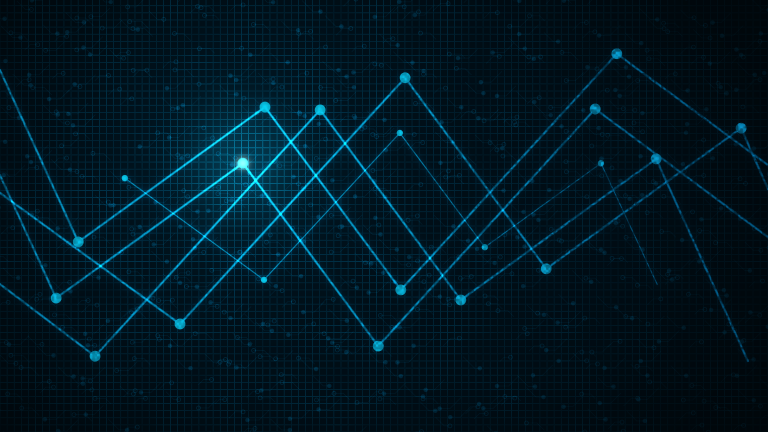
Give the GLSL for this background, as a Shadertoy shader.

```glsl
// Dark circuit board under a fine grid, lit by a teal glow left of centre.
// Five zigzag data lines with round nodes cross it, drawn as distance fields
// in a space 16 units wide and 9 high; hashes scatter the circuit traces.

const vec2 GLOW_CENTER = vec2(5.06, 5.6);

float hash(vec2 p) {
    vec3 q = fract(vec3(p.xyx) * 0.1031);
    q += dot(q, q.yzx + 33.33);
    return fract((q.x + q.y) * q.z);
}

float noise(vec2 p) {
    vec2 i = floor(p), f = fract(p);
    f = f * f * (3.0 - 2.0 * f);
    return mix(mix(hash(i), hash(i + vec2(1, 0)), f.x),
               mix(hash(i + vec2(0, 1)), hash(i + vec2(1, 1)), f.x), f.y);
}

float segment(vec2 p, vec2 a, vec2 b) {
    vec2 pa = p - a, ba = b - a;
    return length(pa - ba * clamp(dot(pa, ba) / dot(ba, ba), 0.0, 1.0));
}

// Antialiased coverage of a shape from its signed distance
float cover(float d, float px) {
    return clamp(0.5 - d / px, 0.0, 1.0);
}

// Scattered pads, each with a straight lead that bends by 45 degrees
float circuit(vec2 p, float px) {
    float ink = 0.0;
    for (int i = 0; i < 5; i++) {
        float layer = float(i);
        vec2 q = p / 0.85 + layer * vec2(7.37, 3.61);
        vec2 id = floor(q) + layer * 31.0;
        vec2 f = (fract(q) - 0.5) * 0.85;
        float h = hash(id), k = hash(id + 57.0);
        vec2 side = vec2(h < 0.5 ? -1.0 : 1.0, k < 0.5 ? -1.0 : 1.0);
        vec2 pad = -side * vec2(0.10 + 0.22 * k, 0.08 + 0.25 * h);
        vec2 bend = pad + vec2(side.x * (0.1 + 0.15 * h), 0.0);
        vec2 tip = bend + side * (0.08 + 0.16 * k);
        float lead = min(segment(f, pad, bend), segment(f, bend, tip));
        float away = length(f - pad);
        float ring = k > 0.6 ? away - 0.045 : abs(away - 0.04) - 0.008;
        float on = step(0.35, hash(id + 13.0));
        ink += on * (0.4 * cover(lead - 0.006, px) + 0.75 * cover(ring, px));
    }
    return min(ink, 1.0);
}

// Zigzag coverage: x = line, y = nodes, z = soft halo
vec3 zigzag(vec2 p, vec2 v[6], float halfWidth, float radius, int firstNode, float px) {
    float line = 1e3, node = 1e3;
    for (int i = 0; i < 5; i++) {
        line = min(line, segment(p, v[i], v[i + 1]));
        if (i >= firstNode) node = min(node, length(p - v[i]));
    }
    float core = exp(-node * node * 260.0);
    return vec3(cover(line - halfWidth, px * 1.3), cover(node - radius, px) * (0.8 + 0.2 * core),
                exp(-line * 16.0) + 0.4 * exp(-max(node - radius, 0.0) * 14.0));
}

void mainImage(out vec4 fragColor, in vec2 fragCoord) {
    float px = 9.0 / iResolution.y;
    vec2 p = fragCoord * px;
    float d = length(p - GLOW_CENTER);
    float reach = exp(-d * d / 30.0);
    float core = exp(-d * d * 0.8);

    // Board with a wide glow and darkened corners
    float vignette = 1.0 - 0.5 * smoothstep(4.0, 10.0, length((p - vec2(7.0, 4.6)) * vec2(0.9, 1.2)));
    vec3 col = vec3(0.0, 0.05, 0.082) * vignette;
    col += vec3(0.0, 0.035, 0.05) * exp(-d * d / 9.0);
    col += vec3(0.01, 0.14, 0.18) * core;

    // Fine grid with uneven brightness
    vec2 toLine = (0.5 - abs(fract(p / 0.148) - 0.5)) * 0.148;
    float grid = max(cover(toLine.x - 0.006, px), cover(toLine.y - 0.006, px));
    float patchy = 0.55 + 0.75 * noise(p * 1.7);
    col += vec3(0.0, 0.115, 0.16) * grid * patchy * vignette * (0.65 + 0.85 * reach);
    col += vec3(0.02, 0.22, 0.25) * grid * core;

    // Circuit traces
    col += vec3(0.0, 0.14, 0.2) * circuit(p, px) * vignette * (0.7 + 0.5 * reach);

    // Data lines: left end to right end
    vec3 ink = zigzag(p, vec2[6](vec2(0, 7.54), vec2(1.63, 3.96), vec2(5.52, 6.77),
        vec2(8.35, 2.96), vec2(12.85, 7.88), vec2(16, 5.56)), 0.021, 0.112, 1, px);
    ink += zigzag(p, vec2[6](vec2(0, 5.35), vec2(1.17, 2.79), vec2(5.06, 5.6),
        vec2(7.88, 1.79), vec2(12.4, 6.73), vec2(16, 4.06)), 0.021, 0.112, 1, px);
    ink += zigzag(p, vec2[6](vec2(0, 4.98), vec2(3.75, 2.25), vec2(8.44, 7.38),
        vec2(11.38, 3.4), vec2(15.44, 6.33), vec2(16, 5.06)), 0.021, 0.112, 1, px);
    ink += zigzag(p, vec2[6](vec2(0, 3.08), vec2(1.98, 1.58), vec2(6.67, 6.71),
        vec2(9.6, 2.75), vec2(13.67, 5.69), vec2(15.58, 1.48)), 0.021, 0.112, 1, px);
    ink += zigzag(p, vec2[6](vec2(2.6, 5.29), vec2(5.5, 3.17), vec2(8.33, 6.23),
        vec2(10.1, 3.85), vec2(12.52, 5.6), vec2(13.69, 3.08)), 0.008, 0.065, 0, px);

    // Light fades and breaks up away from the glow
    vec3 beam = mix(vec3(0.0, 0.31, 0.47), vec3(0.02, 0.74, 0.9), reach);
    beam = mix(beam, vec3(0.12, 0.95, 0.9), core * 0.8);
    float speck = smoothstep(0.2, 0.8, noise(p * 20.0));
    float grain = mix(0.45 + 0.75 * speck, 1.0, reach * reach);
    col += vec3(0.0, 0.07, 0.11) * ink.z * (0.25 + 0.75 * reach);
    col += beam * ink.x * grain * 0.72;
    vec3 nodeColor = mix(vec3(0.02, 0.45, 0.64), vec3(0.03, 0.82, 0.95), exp(-d * d / 45.0));
    col = mix(col, nodeColor * mix(0.7 + 0.5 * speck, 1.0, reach), min(ink.y, 1.0));
    col += vec3(0.55, 0.4, 0.25) * exp(-d * d * 60.0);

    fragColor = vec4(clamp(col, 0.0, 1.0), 1.0);
}
```
